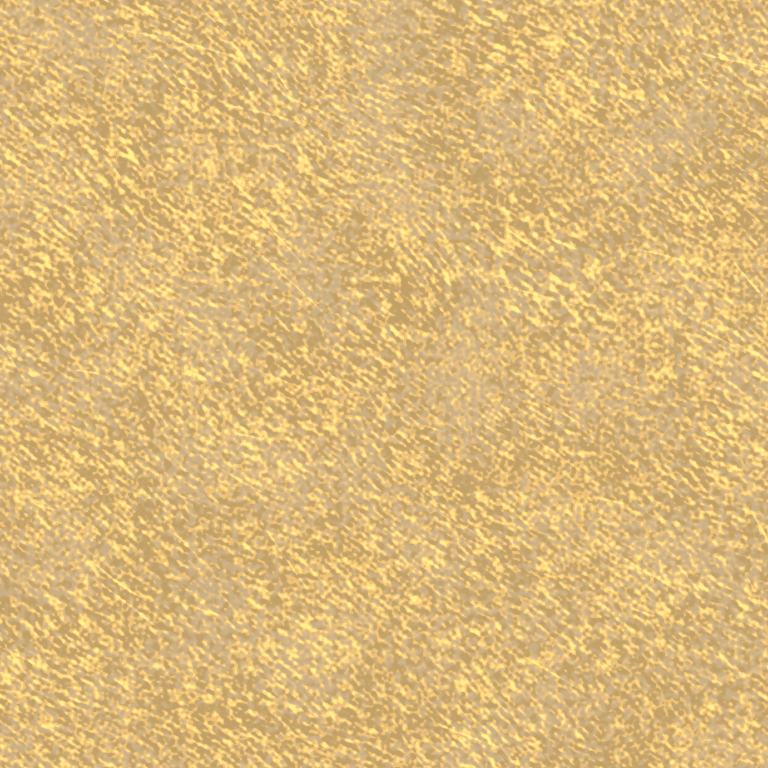
This texture is drawn by a WebGL 2 fragment shader. Its source:

```glsl
#version 300 es
precision highp float;
// Brushed gold foil: fine glittering grain, slanted fibres and long thin scratches.

uniform vec2 u_resolution;
out vec4 fragColor;

const float BRUSH_ANGLE = -0.64;
const int FIBRE_LAYERS = 3;
const int SCRATCH_COUNT = 90;

// Two random values in 0..1 for an integer cell
vec2 hash2(vec2 cell) {
    uvec2 v = uvec2(ivec2(cell)) * 1664525u + 1013904223u;
    for (int i = 0; i < 2; i++) {
        v.x += v.y * 1664525u;
        v.y += v.x * 1664525u;
        v ^= v >> 16u;
    }
    return vec2(v & 0xffffu) / 65535.0;
}

float cornerSlope(vec2 cell, vec2 corner, vec2 f) {
    float angle = 6.2832 * hash2(cell + corner).x;
    return dot(vec2(cos(angle), sin(angle)), f - corner);
}

// Gradient noise, centred on zero
float gradientNoise(vec2 p) {
    vec2 cell = floor(p);
    vec2 f = p - cell;
    vec2 w = f * f * f * (f * (f * 6.0 - 15.0) + 10.0);
    float low = mix(cornerSlope(cell, vec2(0, 0), f), cornerSlope(cell, vec2(1, 0), f), w.x);
    float high = mix(cornerSlope(cell, vec2(0, 1), f), cornerSlope(cell, vec2(1, 1), f), w.x);
    return mix(low, high, w.y);
}

// Coordinates along and across a direction
vec2 alignTo(vec2 p, float angle) {
    vec2 dir = vec2(cos(angle), sin(angle));
    return vec2(dot(p, dir), dot(p, vec2(-dir.y, dir.x)));
}

// Crossing layers of stretched noise, each stronger in some places
float fibres(vec2 p, float angle, float spread) {
    float sum = 0.0;
    for (int i = 0; i < FIBRE_LAYERS; i++) {
        float layer = float(i);
        vec2 q = alignTo(p, angle + spread * (layer - 1.0));
        float strength = 0.9 + 1.3 * gradientNoise(p * 7.0 + 31.0 * layer);
        sum += strength * gradientNoise(q * vec2(38.0, 165.0) + 57.0 * layer);
    }
    return sum;
}

// One slightly bent line that fades at both ends
float scratch(vec2 offset, float angle, float halfLength, float bend, float width) {
    vec2 q = alignTo(offset, angle);
    float x = q.x / halfLength;
    float away = abs(q.y - bend * halfLength * x * x);
    return (1.0 - smoothstep(0.4, 1.0, abs(x))) * (1.0 - smoothstep(0.0, width, away));
}

float scratches(vec2 p, vec2 extent, float angle, float width) {
    float strongest = 0.0;
    for (int i = 0; i < SCRATCH_COUNT; i++) {
        vec2 place = hash2(vec2(i, 401)) * extent;
        vec2 shape = hash2(vec2(i, 402));
        vec2 look = hash2(vec2(i, 403));
        float turn = (shape.x - 0.5) * (0.5 + 0.6 * look.x);
        float halfLength = mix(0.02, 0.12, shape.y * shape.y);
        float line = scratch(p - place, angle + turn, halfLength, 0.2 * (look.y - 0.5), width);
        strongest = max(strongest, line * mix(0.45, 1.0, look.x));
    }
    return strongest;
}

// Gold tones by brightness rank, with a duller variant of the darker ones
vec3 goldTone(float rank, float pale) {
    vec3 shadow = mix(vec3(0.78, 0.65, 0.42), vec3(0.82, 0.71, 0.53), pale);
    vec3 body = mix(vec3(0.94, 0.76, 0.46), vec3(0.90, 0.75, 0.51), pale);
    shadow *= mix(0.97, 1.02, smoothstep(0.0, 0.5, rank));
    vec3 tone = mix(shadow, body, smoothstep(0.42, 0.70, rank));
    tone = mix(tone, vec3(1.0, 0.86, 0.52), smoothstep(0.81, 0.93, rank));
    return mix(tone, vec3(1.0, 0.96, 0.55), smoothstep(0.95, 1.0, rank));
}

void main() {
    float pixel = 1.0 / u_resolution.y;
    vec2 p = gl_FragCoord.xy * pixel;
    vec2 extent = u_resolution * pixel;

    // Gentle sway of the brushing direction
    vec2 swayed = p + 0.035 * vec2(gradientNoise(p * 3.0), gradientNoise(p * 3.0 + 19.0));

    // Relief: fibres, round grain and broad patches
    float relief = fibres(swayed, BRUSH_ANGLE, 0.22);
    relief += 1.25 * gradientNoise(p * 155.0 + 7.0);
    relief += 0.35 * gradientNoise(p * 6.0 + 43.0) + 0.3 * gradientNoise(p * 22.0 + 71.0);
    float level = relief / 0.45;
    level += 1.7 * scratches(p, extent, BRUSH_ANGLE, max(0.0026, 1.2 * pixel));

    // Brightness rank from the bell-shaped level
    float rank = 1.0 / (1.0 + exp(-1.7 * level));

    // Dull, pale areas
    float dullness = gradientNoise(p * 90.0 + 11.0) + 0.6 * gradientNoise(p * 9.0 + 83.0);
    float pale = smoothstep(-0.18, 0.30, dullness);

    fragColor = vec4(goldTone(rank, pale), 1.0);
}
```
